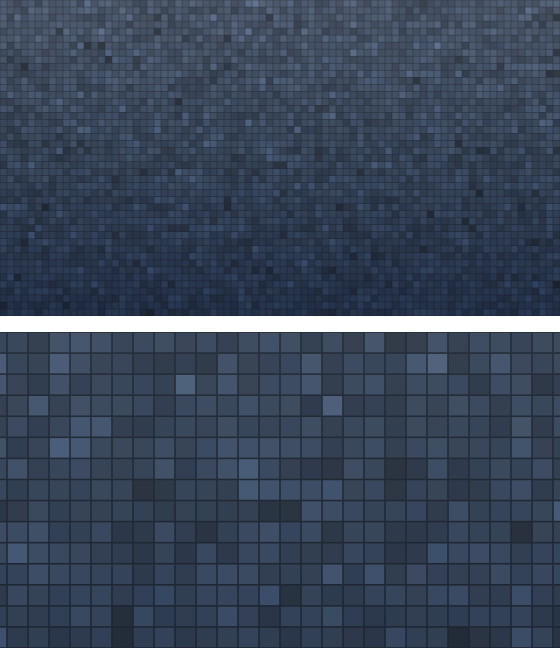
Top: the whole. Bottom: its middle third, enlarged.
This pattern is drawn by a Shadertoy shader. Its source:

```glsl
// Slate-blue mosaic of small square tiles with dark grout, fading from grey-blue down to navy.

const vec2  TILES        = vec2(80.0, 45.0);       // repeats across and down
const float GROUT_WIDTH  = 0.075;                  // in tile units
const float GROUT_SHADE  = 0.60;                   // grout brightness relative to the wall
const vec3  TOP_COLOR    = vec3(0.300, 0.350, 0.425);
const vec3  MIDDLE_COLOR = vec3(0.214, 0.269, 0.346);
const vec3  BOTTOM_COLOR = vec3(0.137, 0.190, 0.282);
const float TONE_SPREAD  = 0.21;                   // ordinary brightness variation
const float ACCENT_RATE  = 0.08;                   // share of light and of dark accents
const float ACCENT_GAIN  = 0.16;                   // brightness shift of an accent
const float HUE_SPREAD   = 0.012;                  // warm to cool variation
const float DRIFT_GAIN   = 0.045;                  // slow brightness drift over many tiles

// Two independent random values per tile
vec2 hash22(vec2 p) {
    vec3 q = fract(p.xyx * vec3(0.1031, 0.1030, 0.0973));
    q += dot(q, q.yzx + 33.33);
    return fract((q.xx + q.yz) * q.zy);
}

// Vertical wall gradient
vec3 wallColor(float height) {
    vec3 lower = mix(BOTTOM_COLOR, MIDDLE_COLOR, clamp(height * 2.0, 0.0, 1.0));
    return mix(lower, TOP_COLOR, clamp(height * 2.0 - 1.0, 0.0, 1.0));
}

// Layered sines, roughly -1 to 1, for soft patches
float drift(vec2 p) {
    float sum = 0.0;
    float weight = 0.5;
    for (int i = 0; i < 3; i++) {
        sum += weight * sin(p.x + 1.7 * sin(p.y * 0.8)) * cos(p.y - 1.3 * sin(p.x * 0.6));
        p = mat2(1.2, 1.1, -1.1, 1.2) * p + 4.3;
        weight *= 0.7;
    }
    return sum;
}

// Brightness and hue of one tile
vec3 tileColor(vec2 id) {
    vec2 tone = hash22(id + 7.0);
    vec2 pick = hash22(id + 131.0);
    float accent = step(1.0 - ACCENT_RATE, pick.x) - step(pick.x, ACCENT_RATE);
    float gain = 1.0 + TONE_SPREAD * (tone.x + tone.y - 1.0) + ACCENT_GAIN * accent;
    gain += DRIFT_GAIN * drift(id * 0.35);
    vec3 tint = vec3(-0.5, 0.0, 1.0) * HUE_SPREAD * (pick.y - 0.5 + 0.5 * accent);
    return wallColor((id.y + 0.5) / TILES.y) * gain + tint;
}

// Box-filtered coverage of the grout along each axis
vec2 groutCoverage(vec2 cell, vec2 pixel) {
    vec2 edge = 0.5 - abs(fract(cell) - 0.5);
    vec2 halfWidth = vec2(0.5 * GROUT_WIDTH);
    vec2 lo = max(edge - 0.5 * pixel, -halfWidth);
    vec2 hi = min(edge + 0.5 * pixel, halfWidth);
    return clamp((hi - lo) / pixel, 0.0, 1.0);
}

void mainImage(out vec4 fragColor, in vec2 fragCoord) {
    vec2 uv = fragCoord / iResolution.xy;
    vec2 cell = uv * TILES;
    vec2 pixel = TILES / iResolution.xy;

    // Tiles, then grout over them
    vec2 lines = groutCoverage(cell, pixel);
    float grout = 1.0 - (1.0 - lines.x) * (1.0 - lines.y);
    vec3 color = mix(tileColor(floor(cell)), wallColor(uv.y) * GROUT_SHADE, grout);

    fragColor = vec4(color, 1.0);
}
```
